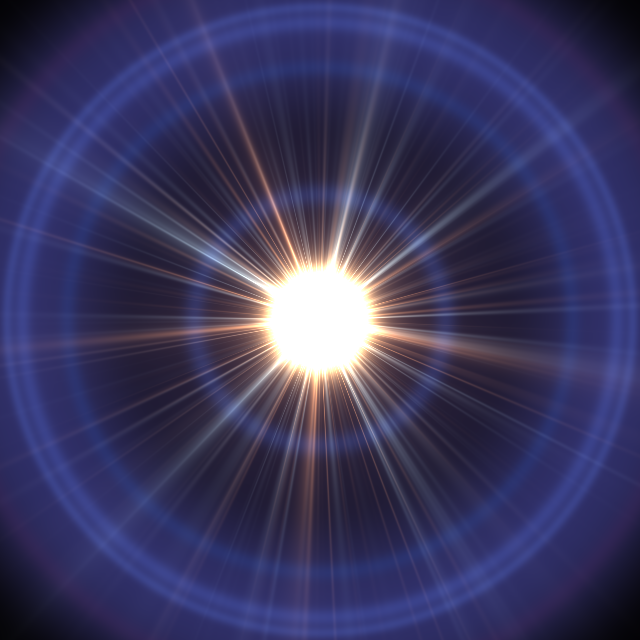
This background is drawn by a three.js fragment shader. Its source:

```glsl
// A white-hot star burst with warm and cool rays inside blue halo rings.
// Rings are Gaussian bands in radius; rays are Gaussian bands in angle,
// drawn as nine jittered main beams plus layers of hashed fine streaks.

#define CORE_RADIUS 0.079
#define BEAM_COUNT 9
#define BEAM_START 72.0
#define BEAM_GAIN 1.45
#define STREAK_LAYERS 4
#define STREAK_GAIN 0.85
#define WARM_RAY vec3(1.00, 0.64, 0.36)
#define COOL_RAY vec3(0.66, 0.80, 0.79)
#define NIGHT vec3(0.105, 0.095, 0.195)
#define HAZE vec3(0.075, 0.085, 0.205)

const float PI = 3.14159265;
const float TAU = 6.2831853;

varying vec2 vUv;

float hash(float n) {
  return fract(sin(n * 12.9898 + 4.137) * 43758.547);
}

float band(float x, float center, float width) {
  float d = (x - center) / width;
  return exp(-d * d);
}

// Dark disc, blue haze and concentric halos
vec3 halos(float r) {
  vec3 color = NIGHT * (1.0 - 0.9 * smoothstep(0.53, 0.72, r));
  float haze = smoothstep(0.28, 0.45, r) * (1.0 - smoothstep(0.49, 0.69, r));
  color += HAZE * haze;
  color += vec3(0.03, 0.07, 0.17) * band(r, 0.196, 0.018);
  color += vec3(0.00, 0.035, 0.08) * band(r, 0.394, 0.014);
  color += vec3(0.045, 0.075, 0.14) * band(r, 0.465, 0.014);
  color += vec3(0.045, 0.075, 0.13) * band(r, 0.489, 0.009);
  color += vec3(0.04, 0.005, 0.02) * band(r, 0.572, 0.018);
  return color;
}

// Main beams: an even fan, bent by harmonics, alternating cool and warm
vec3 beams(float angle, float r) {
  vec3 light = vec3(0.0);
  for (int i = 0; i < BEAM_COUNT; i++) {
    float k = float(i);
    float turn = TAU * k / float(BEAM_COUNT);
    float bend = -2.8 + 6.5 * cos(turn) + 3.2 * cos(2.0 * turn + 0.73)
               - 1.9 * cos(3.0 * turn - 0.79);
    float direction = radians(BEAM_START + bend) + turn;
    float d = abs(mod(angle - direction + PI, TAU) - PI);
    float width = 0.044 + 0.022 * cos(2.6 * k + 1.0);
    float shape = 0.55 * band(d, 0.0, width) + 0.32 * exp(-d / 0.10)
                + 0.20 * band(d, 0.0, 0.013);
    float strength = 0.82 + 0.18 * cos(turn - 0.9);
    vec3 tint = mix(COOL_RAY, WARM_RAY, mod(k, 2.0));
    light += tint * shape * strength * exp(-6.2 * r);
  }
  return light * BEAM_GAIN;
}

// Fine streaks: one ray of random place, length and tint per angular cell
vec3 streaks(float angle, float r) {
  vec3 light = vec3(0.0);
  for (int i = 0; i < STREAK_LAYERS; i++) {
    float layer = float(i);
    float count = 19.0 + 22.0 * layer;
    float cell = fract(angle / TAU) * count;
    float id = floor(cell);
    float seed = id + 131.0 * layer;
    float offset = 0.5 + 0.44 * (hash(seed) - 0.5);
    float width = mix(0.06, 0.13, hash(seed + 17.3));
    float strength = 0.1 + 0.9 * pow(hash(seed + 41.7), 2.0);
    float fade = exp(-r * mix(5.0, 11.0, hash(seed + 73.1)));
    float warmth = smoothstep(0.35, 0.75, hash(seed + 97.9));
    light += mix(COOL_RAY, WARM_RAY, warmth)
           * band(fract(cell), offset, width) * strength * fade;
  }
  return light * STREAK_GAIN;
}

// Saturated center with a yellow rim and an amber skirt
vec3 core(float r, float reach) {
  float glow = pow(CORE_RADIUS * reach / max(r, 0.015), 5.0);
  return vec3(1.50, 1.22, 0.76) * glow
       + vec3(0.50, 0.25, 0.11) * exp(-12.0 * r);
}

void main() {
  vec2 p = vUv - 0.5;
  float r = max(length(p), 0.0005);
  float angle = atan(p.y, p.x);

  vec3 rays = beams(angle, r) + streaks(angle, r);
  float reach = 0.94 + 0.12 * min(rays.g, 1.0);
  vec3 color = halos(r) + rays + core(r, reach);

  gl_FragColor = vec4(clamp(color, 0.0, 1.0), 1.0);
}
```
